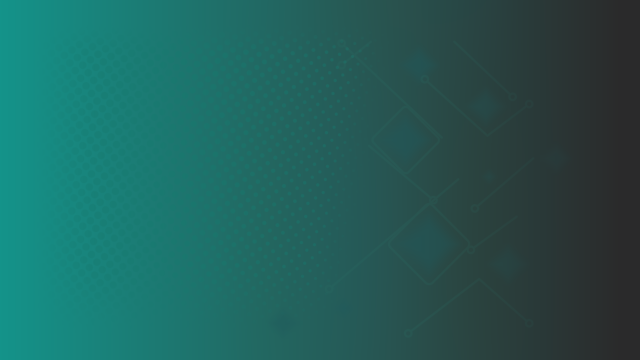
A Shadertoy shader for this background:

```glsl
// Teal to charcoal gradient with a halftone dot field and faint circuit diamonds.
#define TEAL vec3(0.077, 0.576, 0.540)
#define MIDTONE vec3(0.158, 0.326, 0.311)
#define CHARCOAL vec3(0.165, 0.165, 0.167)
#define DOT_COLOR vec3(0.085, 0.475, 0.432)
#define GLOW_COLOR vec3(0.120, 0.350, 0.360)
#define LINE_COLOR vec3(0.160, 0.430, 0.390)
#define DOT_PITCH 0.026
#define DOT_ANGLE 0.62
#define DOT_OPACITY 0.42
#define GLOW_OPACITY 0.42
#define LINE_OPACITY 0.21

// Diamond glows: center x, center y, half diagonal, in canvas heights.
const vec3 DIAMONDS[9] = vec3[9](
    vec3(1.127, 0.611, 0.075), vec3(1.192, 0.322, 0.095), vec3(1.164, 0.819, 0.055),
    vec3(1.350, 0.704, 0.055), vec3(1.546, 0.560, 0.042), vec3(1.412, 0.266, 0.058),
    vec3(1.359, 0.509, 0.016), vec3(0.956, 0.144, 0.025), vec3(0.787, 0.102, 0.045));

// Circuit traces: start (ringed) and end, in canvas heights.
const vec4 TRACES[11] = vec4[11](
    vec4(0.949, 0.880, 1.227, 0.618), vec4(0.914, 0.197, 1.273, 0.502),
    vec4(1.180, 0.780, 1.354, 0.623), vec4(1.470, 0.711, 1.354, 0.623),
    vec4(1.424, 0.731, 1.262, 0.884), vec4(1.319, 0.421, 1.481, 0.560),
    vec4(1.134, 0.074, 1.331, 0.225), vec4(1.470, 0.102, 1.331, 0.225),
    vec4(0.949, 0.819, 1.030, 0.884), vec4(1.204, 0.444, 1.025, 0.595),
    vec4(1.308, 0.306, 1.435, 0.398));

float segmentDistance(vec2 p, vec2 a, vec2 b) {
    vec2 along = b - a;
    float t = clamp(dot(p - a, along) / dot(along, along), 0.0, 1.0);
    return length(p - a - t * along);
}

// Rounded square turned by 45 degrees; radius is the half diagonal.
float diamondDistance(vec2 p, float radius) {
    float corner = radius * 0.12;
    vec2 q = abs(vec2(p.x + p.y, p.y - p.x) * 0.7071) - radius * 0.7071 + corner;
    return length(max(q, 0.0)) + min(max(q.x, q.y), 0.0) - corner;
}

float stroke(float d, float width, float aa) {
    return 1.0 - smoothstep(width, width + aa, abs(d));
}

vec3 background(vec2 uv) {
    vec3 color = mix(TEAL, MIDTONE, clamp(uv.x / 0.61, 0.0, 1.0));
    color = mix(color, CHARCOAL, clamp((uv.x - 0.61) / 0.36, 0.0, 1.0));
    // Slow sine drift between bluer and greener tints
    float drift = sin(uv.x * 17.0 - 1.7) * sin(uv.y * 3.0 + 0.6);
    float inner = smoothstep(0.3, 0.45, uv.x) * (1.0 - smoothstep(0.75, 0.9, uv.x));
    return color + vec3(-0.005, 0.004, 0.011) * drift * inner;
}

float halftone(vec2 p, float aa) {
    float c = cos(DOT_ANGLE), s = sin(DOT_ANGLE);
    vec2 cell = mat2(c, -s, s, c) * p / DOT_PITCH;
    float d = length(fract(cell) - 0.5) * DOT_PITCH;
    // Dots shrink to the right along a slanted front
    float spread = 1.0 - smoothstep(0.25, 1.06, p.x - 0.18 * (p.y - 0.5));
    float radius = DOT_PITCH * mix(0.14, 0.40, spread);
    float fade = smoothstep(0.08, 0.30, p.x) * smoothstep(0.0, 0.10, spread)
               * smoothstep(0.06, 0.28, p.y) * (1.0 - smoothstep(0.84, 0.94, p.y));
    return fade * (1.0 - smoothstep(radius - aa, radius + aa, d));
}

void mainImage(out vec4 fragColor, in vec2 fragCoord) {
    vec2 uv = fragCoord / iResolution.xy;
    vec2 p = fragCoord / iResolution.y;
    float aa = 1.5 / iResolution.y;

    vec3 color = background(uv);
    color = mix(color, DOT_COLOR, DOT_OPACITY * halftone(p, 0.5 * aa));

    // Soft diamonds
    float glow = 0.0;
    float lines = 0.0;
    for (int i = 0; i < 9; i++) {
        vec3 shape = DIAMONDS[i];
        float d = diamondDistance(p - shape.xy, shape.z);
        float soft = 0.012 + 0.3 * shape.z;
        glow = max(glow, 1.0 - smoothstep(-soft, 0.012, d));
        // Frames around the two largest diamonds
        if (shape.z > 0.07) {
            float frame = diamondDistance(p - shape.xy, shape.z + 0.022);
            lines = max(lines, stroke(frame, 0.001, aa));
        }
    }
    float glowFade = 1.0 - 0.75 * smoothstep(0.66, 0.85, uv.x);
    color = mix(color, GLOW_COLOR, GLOW_OPACITY * glow * glowFade);

    // Traces with ringed ends
    for (int i = 0; i < 11; i++) {
        vec4 trace = TRACES[i];
        float wire = segmentDistance(p, trace.xy, trace.zw);
        float ring = length(p - trace.xy) - 0.009;
        lines = max(lines, stroke(ring, 0.001, aa));
        lines = max(lines, stroke(wire, 0.001, aa) * step(0.0, ring));
    }
    float lineFade = 1.0 - 0.55 * smoothstep(0.62, 0.85, uv.x);
    color = mix(color, LINE_COLOR, LINE_OPACITY * lines * lineFade);

    fragColor = vec4(color, 1.0);
}
```
